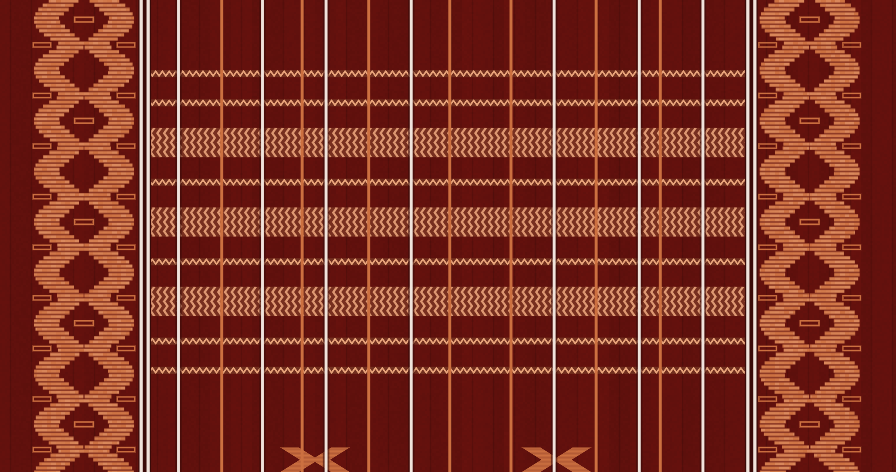
Reproduce this pattern procedurally as a Shadertoy shader.

```glsl
// Woven red cloth: striped warp, stitched cross bands and diamond side borders.

// The cloth is measured in threads, whatever the canvas size.
const vec2 CLOTH = vec2(768.0, 404.0);
const float MID_Y = 214.0;             // mirror line of bands and borders
const vec2 FIELD = vec2(127.0, 641.0); // left and right end of the bands

const vec3 RED = vec3(0.38, 0.065, 0.05);
const vec3 RUST = vec3(0.56, 0.23, 0.15);
const vec3 ORANGE = vec3(0.80, 0.44, 0.25);
const vec3 PEACH = vec3(0.91, 0.64, 0.48);
const vec3 CREAM = vec3(0.94, 0.89, 0.86);

const float WHITE_WARP[7] = float[](153.0, 225.0, 279.5, 352.5, 475.0, 548.0, 602.5);
const float ORANGE_WARP[7] = float[](190.0, 259.0, 316.0, 385.5, 438.0, 511.0, 566.0);
const float STITCH_ROWS[3] = float[](34.0, 102.0, 127.0); // distance from MID_Y

const float BAND_STEP = 68.0;
const float BAND_HALF = 12.5;
const float STITCH = 5.8;              // width of one stitch
const float STITCH_HALF = 3.0;
const float WARP_HALF = 1.25;

const float BORDER_X = 72.0;           // left border axis
const float BORDER_MIRROR = 383.0;     // axis between both borders
const float DIAMOND = 43.3;            // height of one diamond
const float HATCH = 3.6;               // height of one hatched row

float pixelSize; // threads per pixel

float hash(vec2 p) {
    vec3 q = fract(vec3(p.xyx) * 0.1031);
    q += dot(q, q.yzx + 33.33);
    return fract((q.x + q.y) * q.z);
}

// Smooth coverage of a signed distance
float cover(float d) {
    return clamp(0.5 - d / pixelSize, 0.0, 1.0);
}

float box(vec2 p, vec2 halfSize) {
    vec2 d = abs(p) - halfSize;
    return max(d.x, d.y);
}

// Triangle wave from -1 to 1, period 1
float zigzag(float t) {
    return abs(fract(t) - 0.5) * 4.0 - 1.0;
}

vec3 ground(vec2 p) {
    float stripe = hash(vec2(floor(p.x / 9.0), 3.0));
    float seam = cover(abs(fract(p.x / 18.0) - 0.5) * 18.0 - 0.6);
    float grain = hash(floor(p / 2.0)) - 0.5;
    return RED * (0.97 + 0.07 * stripe - 0.12 * seam + 0.05 * grain);
}

// Wide bands of wavy loops and thin zigzag rows
vec3 crossBands(vec3 col, vec2 p) {
    float inField = cover(max(FIELD.x - p.x, p.x - FIELD.y));
    float y = p.y - MID_Y;
    float nearest = clamp(floor(y / BAND_STEP + 0.5), -1.0, 1.0);
    float bandY = y - nearest * BAND_STEP;
    float band = cover(abs(bandY) - BAND_HALF) * inField;
    float strandX = p.x / STITCH + 0.25 * zigzag(bandY / 8.0);
    float strand = cover(abs(fract(strandX) - 0.5) * STITCH - 1.15);
    col = mix(col, mix(RUST * 0.85, PEACH, strand), band * 0.92);

    for (int i = 0; i < 3; i++) {
        float rowY = abs(y) - STITCH_ROWS[i];
        float row = cover(abs(rowY) - STITCH_HALF) * inField;
        float thread = cover(abs(rowY - 2.0 * zigzag(p.x / STITCH)) - 1.2);
        col = mix(col, mix(RUST * 0.8, PEACH, thread), row);
    }
    return col;
}

vec3 warpLines(vec3 col, vec2 p) {
    for (int i = 0; i < 7; i++) {
        col = mix(col, ORANGE, cover(abs(p.x - ORANGE_WARP[i]) - WARP_HALF));
        float d = abs(p.x - WHITE_WARP[i]);
        col = mix(col, RED * 0.6, 0.6 * cover(d - WARP_HALF - 1.5));
        col = mix(col, CREAM, cover(d - WARP_HALF));
    }
    // Paired selvedge lines beside each border
    float edge = abs(abs(p.x - 384.0) - 260.0);
    col = mix(col, RED * 0.6, cover(edge - 5.5));
    return mix(col, CREAM, cover(abs(edge - 3.0) - 1.4));
}

// Hatched chevrons around a column of dark diamonds
vec3 diamondBorder(vec3 col, vec2 p) {
    float x = abs(BORDER_MIRROR - abs(p.x - BORDER_MIRROR) - BORDER_X);
    float y = p.y - MID_Y;
    float stepY = (floor(y / HATCH) + 0.5) * HATCH;
    float t = abs(fract(stepY / DIAMOND + 0.5) - 0.5) * 2.0;
    float inner = mix(23.0, -2.0, t);
    float outer = mix(43.0, 19.0, t * t);
    float chevron = cover(max(inner - x, x - outer));
    float weft = cover(abs(fract(y / HATCH) - 0.5) * HATCH - 1.1);
    float tone = hash(vec2(floor(p.x / 4.0), floor(y / HATCH)));
    vec3 yarn = mix(ORANGE, PEACH, 0.5 * tone);
    col = mix(col, mix(RUST, yarn, weft), chevron);

    // Small hollow bars: one in every other diamond, one pair at each crossing
    float barY = (fract(y / (2.0 * DIAMOND) + 0.5) - 0.5) * 2.0 * DIAMOND;
    float centreBar = abs(box(vec2(x, barY), vec2(8.0, 2.0))) - 0.7;
    float crossY = (fract(y / DIAMOND) - 0.5) * DIAMOND;
    float sideBar = abs(box(vec2(x - 36.0, crossY), vec2(7.5, 1.8))) - 0.6;
    return mix(col, ORANGE, cover(min(centreBar, sideBar)));
}

// Pair of bow shapes at the lower hem
vec3 hemBows(vec3 col, vec2 p) {
    vec2 q = vec2(abs(p.x - 373.5) - 103.5, p.y - 10.5);
    float reach = abs(q.y) * 1.6;
    float arm = max(reach - 3.0 - abs(q.x), abs(q.x) - reach - 13.0);
    float bow = cover(max(arm, abs(q.y) - 10.5));
    float sheen = 0.5 + 0.5 * zigzag(q.y / HATCH);
    return mix(col, mix(RUST, ORANGE, 0.6 + 0.4 * sheen), bow);
}

void mainImage(out vec4 fragColor, in vec2 fragCoord) {
    vec2 p = fragCoord / iResolution.xy * CLOTH;
    pixelSize = CLOTH.x / iResolution.x;
    vec3 col = ground(p);
    col = crossBands(col, p);
    col = hemBows(col, p);
    col = warpLines(col, p);
    col = diamondBorder(col, p);
    fragColor = vec4(col, 1.0);
}
```
